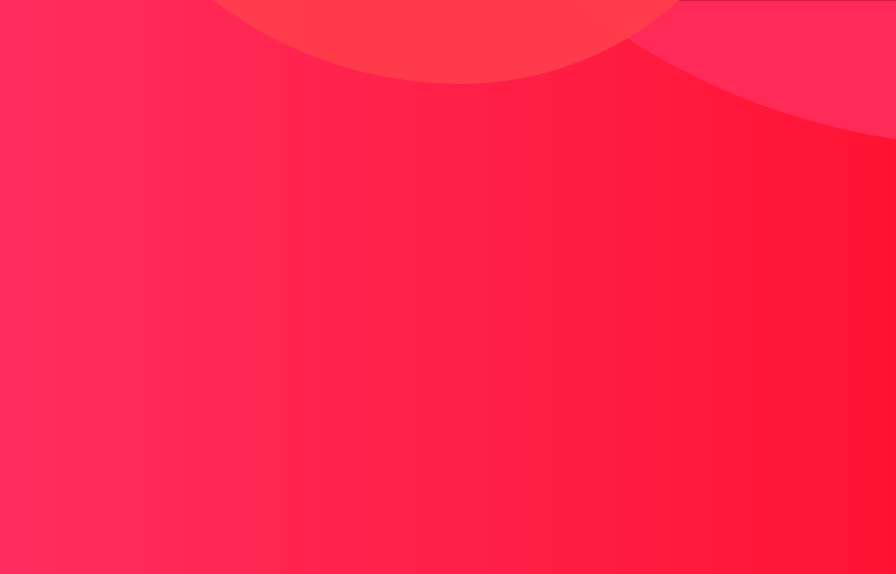
Give the GLSL for this background, as a WebGL 2 fragment shader.

```glsl
#version 300 es
precision highp float;
// Red horizontal gradient with an orange and a pink disc dipping in from the top.

#define ROSE vec3(1.0, 0.18, 0.37)
#define SCARLET vec3(1.0, 0.075, 0.20)
#define PINK vec3(1.0, 0.165, 0.345)
#define ORANGE vec3(1.0, 0.235, 0.295)
#define RIM_SHADE vec3(0.75, 0.06, 0.22)
#define ORANGE_TIP vec2(0.803, 0.854)
#define ORANGE_RADII vec2(0.713, 0.571)
#define PINK_CENTER vec2(1.740, 1.947)
#define PINK_RADIUS 1.203
#define ORANGE_OPACITY 0.94
#define RIM_WIDTH 0.002

uniform vec2 u_resolution;
out vec4 fragColor;

float circleDistance(vec2 p, vec2 center, float radius) {
    return length(p - center) - radius;
}

// Two arcs of different radius that join smoothly at their lowest point.
float bowlDistance(vec2 p, vec2 tip, vec2 radii) {
    float radius = p.x < tip.x ? radii.x : radii.y;
    return circleDistance(p, tip + vec2(0.0, radius), radius);
}

float coverage(float dist, float pixel) {
    return clamp(0.5 - dist / pixel, 0.0, 1.0);
}

void main() {
    // Canvas height is one unit
    float pixel = 1.0 / u_resolution.y;
    vec2 p = gl_FragCoord.xy * pixel;
    float across = gl_FragCoord.x / u_resolution.x;

    // Backdrop
    vec3 color = mix(ROSE, SCARLET, across);

    // Pink disc with a thin shade along the top border
    float rim = clamp((p.y + 0.5 * pixel - 1.0 + RIM_WIDTH) / pixel, 0.0, 1.0);
    vec3 pinkFill = mix(PINK, RIM_SHADE, 0.6 * rim);
    color = mix(color, pinkFill, coverage(circleDistance(p, PINK_CENTER, PINK_RADIUS), pixel));

    // Orange disc on top
    float orangeMask = coverage(bowlDistance(p, ORANGE_TIP, ORANGE_RADII), pixel);
    color = mix(color, ORANGE, ORANGE_OPACITY * orangeMask);

    fragColor = vec4(color, 1.0);
}
```
